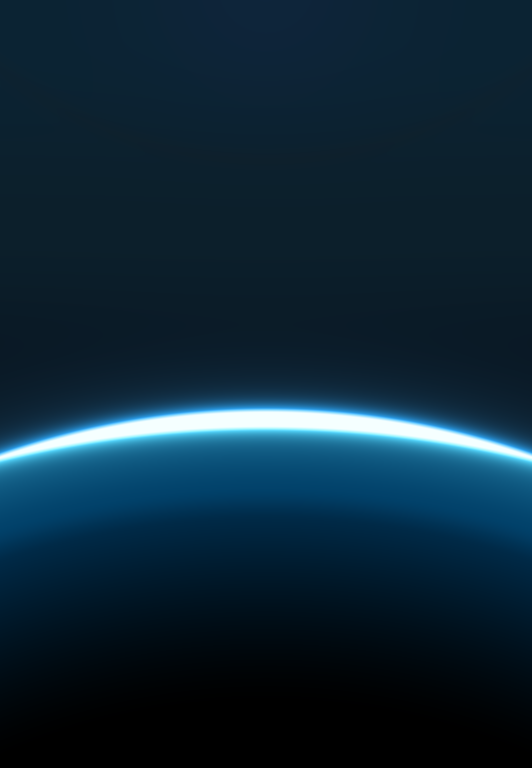
Reproduce this background procedurally as a WebGL 2 fragment shader.

```glsl
#version 300 es
precision highp float;
// A planet's horizon glowing under a dark blue night sky.
// One large circle gives a signed height; the rim, its halo and the
// shaded body below are all gradients of that height.
uniform vec2 u_resolution;
out vec4 fragColor;

// Dark vertical gradient with a faint wide ring hanging from the top.
vec3 skyColor(vec2 p) {
    vec3 low = vec3(0.036, 0.092, 0.138);
    vec3 middle = vec3(0.046, 0.122, 0.168);
    vec3 high = vec3(0.044, 0.138, 0.200);
    vec3 sky = mix(low, middle, smoothstep(0.52, 0.70, p.y));
    sky = mix(sky, high, smoothstep(0.70, 0.95, p.y));
    sky += vec3(0.012, 0.006, 0.030) * exp(-dot(p - vec2(0.0, 1.02), p - vec2(0.0, 1.02)) / 0.025);

    float ring = (length(p - vec2(0.0, 1.358)) - 0.566) / 0.012;
    return sky + vec3(0.008, -0.002, -0.008) * exp(-ring * ring);
}

// Blue air close to the rim, then a soft step into a fading shadow.
vec3 bodyColor(float depth) {
    vec3 lit = mix(vec3(0.04, 0.33, 0.49), vec3(0.0, 0.25, 0.41), smoothstep(0.02, 0.10, depth));
    float fade = pow(clamp(1.0 - (depth - 0.12) / 0.25, 0.0, 1.0), 1.4);
    vec3 shade = vec3(0.0, 0.17, 0.29) * fade;
    return mix(lit, shade, smoothstep(0.088, 0.130, depth));
}

void main() {
    // Canvas height is one unit; x is zero at the centre.
    vec2 p = (gl_FragCoord.xy - vec2(0.5 * u_resolution.x, 0.0)) / u_resolution.y;

    // Signed height above the rim, which thins towards the sides.
    float height = length(p - vec2(0.0, -0.773)) - 1.227;
    float across = p.x / 0.345;
    float halfWidth = 0.0125 - 0.0085 * across * across;
    float gap = abs(height) - halfWidth;
    float away = max(gap, 0.0);

    // Tight and wide halos above, a short bright one below.
    vec3 above = skyColor(p)
        + vec3(0.10, 0.50, 0.75) * exp(-away / 0.008)
        + vec3(0.05, 0.14, 0.20) * exp(-away / 0.040);
    vec3 below = bodyColor(-height)
        + vec3(0.28, 0.55, 0.55) * exp(-away / 0.009)
        + vec3(0.06, 0.06, 0.05) * exp(-away / 0.030);
    vec3 color = mix(below, above, smoothstep(-0.002, 0.002, height));

    // White-hot core of the rim.
    float core = 1.0 - smoothstep(-0.004, 0.003, gap);
    color = mix(color, vec3(0.96, 1.0, 1.0), core);

    fragColor = vec4(clamp(color, 0.0, 1.0), 1.0);
}
```
